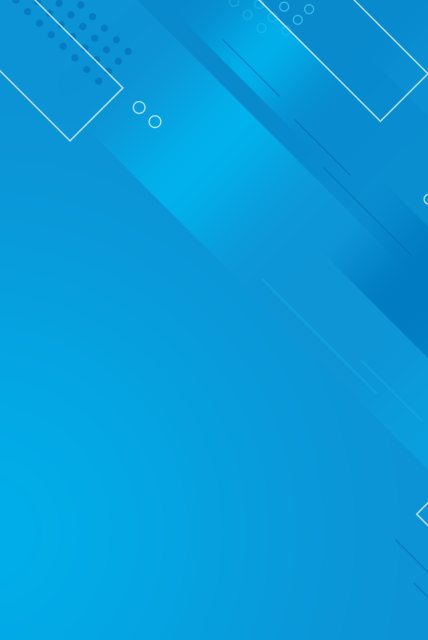
This background is drawn by a WebGL 1 fragment shader. Its source:

```glsl
precision highp float;

uniform vec2 u_resolution;

float pixel; // size of one pixel in canvas units

float fill(float d) {
  return 1.0 - smoothstep(-0.75 * pixel, 0.75 * pixel, d);
}

float stroke(float d, float halfWidth) {
  return fill(abs(d) - halfWidth);
}

// Diagonal coordinates: x runs across the bands, y runs along them.
float band(vec2 diag, float lower, float upper) {
  return fill((lower - diag.x) * 0.707) * fill((diag.x - upper) * 0.707);
}

float glow(float along, float center, float width) {
  float k = (along - center) / width;
  return exp(-k * k);
}

float diagonalLine(vec2 diag, float across, float start, float end) {
  vec2 offset = diag - vec2(across, clamp(diag.y, start, end));
  return fill(length(offset) * 0.707 - 0.008);
}

float frame(vec2 diag, vec2 low, vec2 high) {
  vec2 d = abs(diag - 0.5 * (low + high)) - 0.5 * (high - low);
  float dist = length(max(d, 0.0)) + min(max(d.x, d.y), 0.0);
  return stroke(dist * 0.707, 0.009);
}

float ring(vec2 p, vec2 center, float radius) {
  return stroke(length(p - center) - radius, 0.008);
}

void main() {
  pixel = 7.68 / u_resolution.y;
  vec2 p = gl_FragCoord.xy * pixel;
  vec2 diag = vec2(p.x + p.y - 7.68, p.x - p.y + 7.68);
  float along = diag.y;

  vec3 cyan = vec3(0.0, 0.70, 0.925);
  vec3 azure = vec3(0.05, 0.585, 0.84);
  vec3 blue = vec3(0.03, 0.54, 0.805);
  vec3 deepBlue = vec3(0.0, 0.485, 0.765);

  // Radial backdrop
  float radial = smoothstep(0.0, 5.6, length(p - vec2(-0.2, 1.3)));
  vec3 color = mix(vec3(0.0, 0.68, 0.91), vec3(0.045, 0.575, 0.835), radial);

  // Wide lower band with a bright crossing glow
  vec3 lowerBand = mix(azure, cyan, 0.95 * glow(along, 4.35, 1.15));
  lowerBand = mix(lowerBand, cyan, 0.3 * smoothstep(8.5, 10.5, along));
  lowerBand = mix(lowerBand, blue, 0.6 * (1.0 - smoothstep(1.2, 3.0, along)));
  float lowerCover = band(diag, -0.5, 1.65) * smoothstep(1.4, 3.4, along);
  color = mix(color, lowerBand, lowerCover);

  // Upper bands
  vec3 upperArea = mix(blue, azure, 0.35 * smoothstep(4.5, 7.0, along));
  color = mix(color, upperArea, band(diag, 1.65, 20.0));
  float upperGlow = 0.9 * glow(along, 3.8, 0.85);
  color = mix(color, cyan, upperGlow * band(diag, 1.95, 3.12));
  float cornerGlow = 0.5 * smoothstep(4.8, 6.2, along);
  color = mix(color, azure, cornerGlow * band(diag, 3.75, 20.0));

  // Dark band fading in at the right
  float shade = smoothstep(6.7, 8.3, along) * (1.0 - 0.35 * smoothstep(8.6, 10.0, along));
  color = mix(color, deepBlue, shade * band(diag, 0.84, 2.42));

  // Thin diagonal accents
  float darkLines = diagonalLine(diag, 2.20, 3.16, 4.50);
  darkLines = max(darkLines, diagonalLine(diag, 2.10, 4.98, 6.30));
  darkLines = max(darkLines, diagonalLine(diag, 1.87, 5.90, 8.00));
  darkLines = max(darkLines, diagonalLine(diag, -1.73, 11.23, 12.5));
  darkLines = max(darkLines, diagonalLine(diag, -2.03, 11.97, 12.8));
  color = mix(color, vec3(0.0, 0.43, 0.70), 0.65 * darkLines);
  float lightLines = diagonalLine(diag, -0.20, 6.50, 9.24);
  lightLines = max(lightLines, diagonalLine(diag, 0.01, 8.66, 10.1));
  color = mix(color, vec3(0.08, 0.68, 0.91), 0.6 * lightLines);

  // Slanted triangle of dark dots and a patch of light rings
  float dots = 0.0;
  float rings = 0.0;
  for (int j = 0; j < 4; j++) {
    for (int i = 0; i < 8; i++) {
      vec2 cell = vec2(float(i), float(j));
      if (i + j < 8) {
        vec2 dot = vec2(0.19, 7.68) + cell.x * vec2(0.142, -0.139) + cell.y * vec2(0.26, -0.02);
        dots = max(dots, fill(length(p - dot) - 0.043));
      }
      vec2 center = vec2(2.81, 7.66) + cell.x * vec2(0.163, -0.158) + cell.y * vec2(0.30, -0.03);
      if (i < 3 && center.x - center.y < -3.8) {
        float strength = j < 2 ? 0.35 : 0.8;
        rings = max(rings, strength * ring(p, center, 0.053));
      }
    }
  }
  color = mix(color, vec3(0.01, 0.46, 0.74), 0.8 * dots);
  color = mix(color, vec3(0.25, 0.78, 0.95), rings);

  // White frames and circles
  float white = frame(diag, vec2(-0.85, -3.0), vec2(0.42, 2.53));
  white = max(white, frame(diag, vec2(3.11, -3.0), vec2(4.25, 6.02)));
  white = max(white, frame(diag, vec2(-1.17, 11.17), vec2(0.1, 14.0)));
  white = max(white, ring(p, vec2(1.67, 6.39), 0.07));
  white = max(white, ring(p, vec2(1.86, 6.22), 0.07));
  white = max(white, ring(p, vec2(5.15, 5.29), 0.06));
  color = mix(color, vec3(0.82, 0.94, 0.99), 0.85 * white);

  gl_FragColor = vec4(color, 1.0);
}
```
